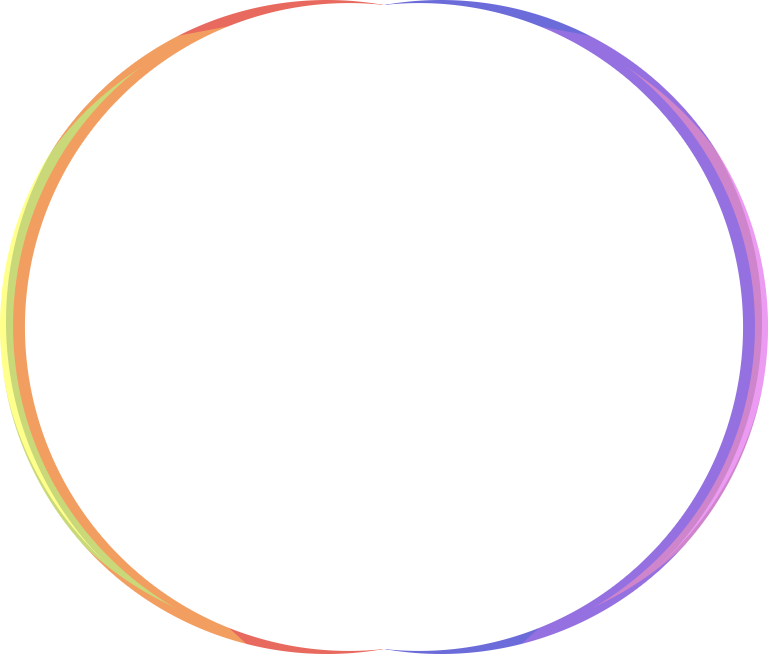
Reproduce this background procedurally as a WebGL 1 fragment shader.

```glsl
precision highp float;
// Two mirrored crescents of layered colour forming an open ring on white.
uniform vec2 u_resolution;

// Signed distance to a disc, negative inside.
float disc(vec2 p, vec2 center, float radius) {
  return length(p - center) - radius;
}

// Antialiased coverage of a signed distance in canvas heights.
float cover(float d) {
  return clamp(0.5 - d * u_resolution.y, 0.0, 1.0);
}

void main() {
  vec2 p = (gl_FragCoord.xy - 0.5 * u_resolution) / u_resolution.y;
  float rightSide = step(0.0, p.x);
  p.x = -abs(p.x);

  // Crescent between the outer and inner circles
  float band = max(disc(p, vec2(-0.0872, 0.0), 0.5),
                   -disc(p, vec2(-0.0537, 0.0), 0.4953));

  // Wide side layer, cut obliquely at both ends
  float upperCut = dot(p, vec2(-0.184, 0.983)) - 0.4957;
  float lowerCut = min(dot(p, vec2(0.676, 0.737)) + 0.4994, p.x + 0.2385);
  float side = max(upperCut, lowerCut);

  // Middle layer, tapering into the band at both tips
  float middle = max(disc(p, vec2(-0.1044, -0.0258), 0.5),
                     disc(p, vec2(-0.1135, 0.0268), 0.5));
  middle = max(middle, -disc(p, vec2(-0.0683, 0.0015), 0.4989));

  // Bright rim, drifting inward toward the bottom
  float rim = max(disc(p, vec2(-0.0852, 0.0128), 0.5046),
                  -disc(p, vec2(-0.0546, 0.008), 0.5234));

  // Warm colours on the left, cool colours on the right
  vec3 capColor = mix(vec3(0.91, 0.41, 0.37), vec3(0.42, 0.42, 0.85), rightSide);
  vec3 sideColor = mix(vec3(0.95, 0.62, 0.38), vec3(0.58, 0.44, 0.88), rightSide);
  vec3 middleColor = mix(vec3(0.79, 0.85, 0.48), vec3(0.81, 0.52, 0.80), rightSide);
  vec3 rimColor = mix(vec3(1.0, 1.0, 0.55), vec3(0.92, 0.61, 0.95), rightSide);

  vec3 color = mix(capColor, sideColor, cover(side));
  color = mix(color, middleColor, cover(middle));
  color = mix(color, rimColor, cover(rim));
  gl_FragColor = vec4(mix(vec3(1.0), color, cover(band)), 1.0);
}
```
